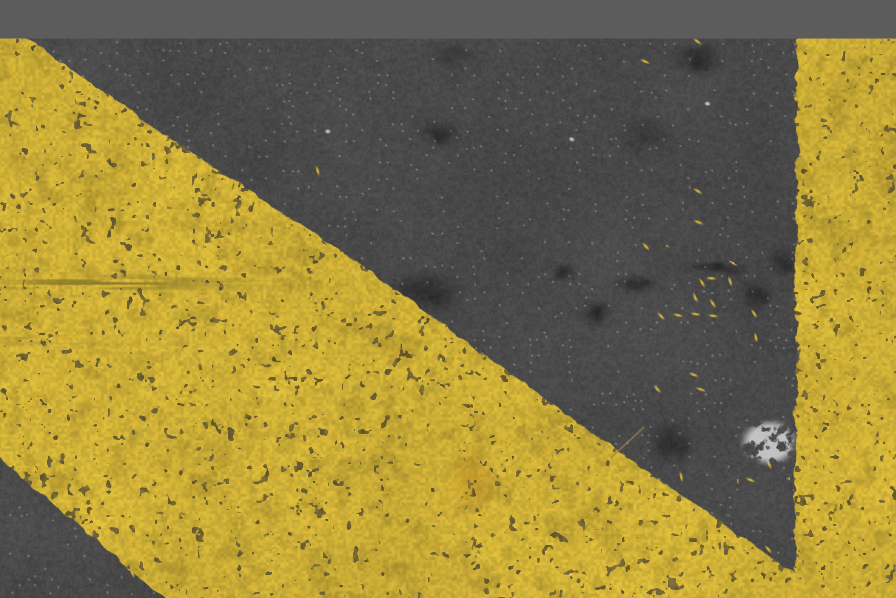
Write a Shadertoy shader that draws this texture.

```glsl
// Worn yellow road marking on dark asphalt under a plain grey strip.
// Straight-edge distances, roughened by noise, shape the paint; thresholded
// noise chips it, and hashed grain, stains and flecks cover the asphalt.
#define ASPHALT vec3(0.288, 0.288, 0.292)
#define STRIP vec3(0.36)
#define PAINT vec3(0.815, 0.695, 0.215)
#define CHIP vec3(0.40, 0.35, 0.20)
#define STRIP_BOTTOM 0.9355
#define BAR_LEFT 1.332
#define EDGE_ROUGHNESS 0.010
#define CHIP_SCALE 92.0
#define CHIP_LEVEL 0.725
#define GRAIN 0.075

float hash(vec2 p) {
    vec3 q = fract(p.xyx * vec3(0.1031, 0.1030, 0.0973));
    q += dot(q, q.yzx + 33.33);
    return fract((q.x + q.y) * q.z);
}

float noise(vec2 p) {
    vec2 i = floor(p), f = fract(p);
    f = f * f * (3.0 - 2.0 * f);
    return mix(mix(hash(i), hash(i + vec2(1, 0)), f.x),
               mix(hash(i + vec2(0, 1)), hash(i + vec2(1, 1)), f.x), f.y);
}

float fbm(vec2 p) {
    float sum = 0.0, amp = 0.53;
    for (int i = 0; i < 4; i++) {
        sum += amp * noise(p);
        p = mat2(1.6, 1.2, -1.2, 1.6) * p + 17.3;
        amp *= 0.5;
    }
    return sum;
}

float segment(vec2 p, vec2 a, vec2 b) {
    vec2 d = b - a;
    return length(p - a - d * clamp(dot(p - a, d) / dot(d, d), 0.0, 1.0));
}

// Soft elliptical weight, one at the centre
float blob(vec2 p, vec2 centre, vec2 radius) {
    vec2 d = (p - centre) / radius;
    return exp(-dot(d, d));
}

// Signed distance, positive inside the diagonal band or the right bar
float paintDistance(vec2 p) {
    float bow = 0.011 * exp(-pow((p.x - 0.6) / 0.2, 2.0));
    float upper = (0.967 - 0.697 * p.x + bow - p.y) * 0.82;
    float lower = (p.y - 0.233 + 0.85 * p.x) * 0.762;
    float rough = (fbm(p * 55.0) - 0.5) * EDGE_ROUGHNESS;
    float bar = p.x - BAR_LEFT + rough * 0.7;
    return max(min(upper, lower), bar) + rough;
}

// Oil stains: centre xy, radii zw
float stains(vec2 p) {
    const vec4 spots[12] = vec4[12](
        vec4(1.166, 0.902, 0.030, 0.018), vec4(0.733, 0.777, 0.026, 0.017),
        vec4(0.710, 0.512, 0.046, 0.024), vec4(0.941, 0.543, 0.017, 0.010),
        vec4(1.064, 0.522, 0.026, 0.012), vec4(0.996, 0.476, 0.020, 0.015),
        vec4(1.200, 0.550, 0.038, 0.009), vec4(1.316, 0.560, 0.018, 0.018),
        vec4(1.266, 0.505, 0.022, 0.018), vec4(1.120, 0.258, 0.028, 0.022),
        vec4(0.755, 0.905, 0.035, 0.020), vec4(1.075, 0.777, 0.035, 0.025));
    vec2 q = p + 0.022 * (vec2(fbm(p * 35.0), fbm(p * 35.0 + 50.0)) - 0.5);
    float sum = 0.0;
    for (int i = 0; i < 12; i++)
        sum += blob(q, spots[i].xy, spots[i].zw) * (i < 10 ? 1.0 : 0.5);
    return min(sum, 1.0) * (0.45 + 0.9 * fbm(p * 60.0));
}

// One small tilted fleck per chosen cell
float flecks(vec2 p, float cells, float share, vec2 radius, float px) {
    vec2 id = floor(p * cells);
    vec2 jitter = vec2(hash(id + 3.1), hash(id + 8.7)) * 0.5 + 0.25;
    vec2 d = p - (id + jitter) / cells;
    float tilt = -1.4 * hash(id + 5.9);
    d = mat2(cos(tilt), -sin(tilt), sin(tilt), cos(tilt)) * d;
    float dist = (length(d / radius) - 1.0) * radius.y;
    return step(hash(id + 21.0), share) * (1.0 - smoothstep(-px, px, dist));
}

vec3 asphalt(vec2 p, float px) {
    float grain = noise(p * 310.0) * 0.6 + noise(p * 150.0) * 0.4 - 0.5;
    vec3 col = ASPHALT + GRAIN * grain + 0.05 * (fbm(p * 7.0) - 0.5);
    col *= 1.0 - 0.45 * stains(p);
    col += 0.20 * flecks(p, 75.0, 0.16, vec2(0.0017, 0.0014), px);
    col = mix(col, vec3(0.72), flecks(p + 0.013, 17.0, 0.025, vec2(0.004, 0.003), px));
    // Stray paint, densest beside the bar
    float spill = blob(p, vec2(1.19, 0.50), vec2(0.09, 0.09))
                + 0.7 * blob(p, vec2(1.26, 0.18), vec2(0.07, 0.10)) + 0.015;
    col = mix(col, PAINT, flecks(p, 33.0, spill * 0.5, vec2(0.006, 0.002), px));
    // Chalky splash
    float splash = blob(p, vec2(1.286, 0.260), vec2(0.046, 0.037));
    float flakes = smoothstep(0.46, 0.64, fbm(p * 75.0) + 0.12 * splash);
    return mix(col, vec3(0.76), flakes * smoothstep(0.25, 0.65, splash));
}

vec3 paint(vec2 p, float depth) {
    float tone = fbm(p * 6.0) - 0.5;
    vec3 col = PAINT * (1.0 + 0.13 * tone + 0.16 * (noise(p * 210.0) - 0.5));
    col *= 1.0 - 0.10 * smoothstep(0.50, 0.75, fbm(p * 40.0 + 9.0));
    // Tyre drag marks and a rusty patch
    float drag = blob(p, vec2(0.17, 0.527), vec2(0.20, 0.013))
               + 0.4 * blob(p, vec2(0.06, 0.432), vec2(0.13, 0.010));
    drag *= smoothstep(0.25, 0.75, noise(p * vec2(9.0, 230.0)));
    col = mix(col, vec3(0.47, 0.42, 0.15), 0.75 * drag);
    col = mix(col, vec3(0.72, 0.52, 0.13), 0.55 * blob(p, vec2(0.79, 0.197), vec2(0.028, 0.04)));
    // Chips, more frequent near the edges
    vec2 q = p + 0.006 * vec2(noise(p * 60.0), noise(p * 60.0 + 40.0));
    float wear = 0.64 * noise(q * CHIP_SCALE) + 0.36 * noise(q * CHIP_SCALE * 2.1 + 7.0);
    wear += 0.12 * tone + 0.05 * exp(-depth * 28.0);
    float chipped = smoothstep(CHIP_LEVEL, CHIP_LEVEL + 0.07, wear);
    return mix(col, CHIP * (0.8 + 0.4 * noise(p * 130.0)), chipped * 0.9);
}

void mainImage(out vec4 fragColor, in vec2 fragCoord) {
    vec2 p = fragCoord / iResolution.y;
    float px = 1.0 / iResolution.y;
    float depth = paintDistance(p);
    vec3 col = asphalt(p, px);
    // Dry straw across the band edge
    float straw = segment(p, vec2(1.022, 0.235), vec2(1.076, 0.285));
    col = mix(col, paint(p, max(depth, 0.0)), smoothstep(-px, px, depth));
    col = mix(col, vec3(0.60, 0.52, 0.32), 0.7 * (1.0 - smoothstep(0.0, 0.0012 + px, straw)));
    col = mix(col, STRIP, smoothstep(-px, px, p.y - STRIP_BOTTOM));
    fragColor = vec4(col, 1.0);
}
```
